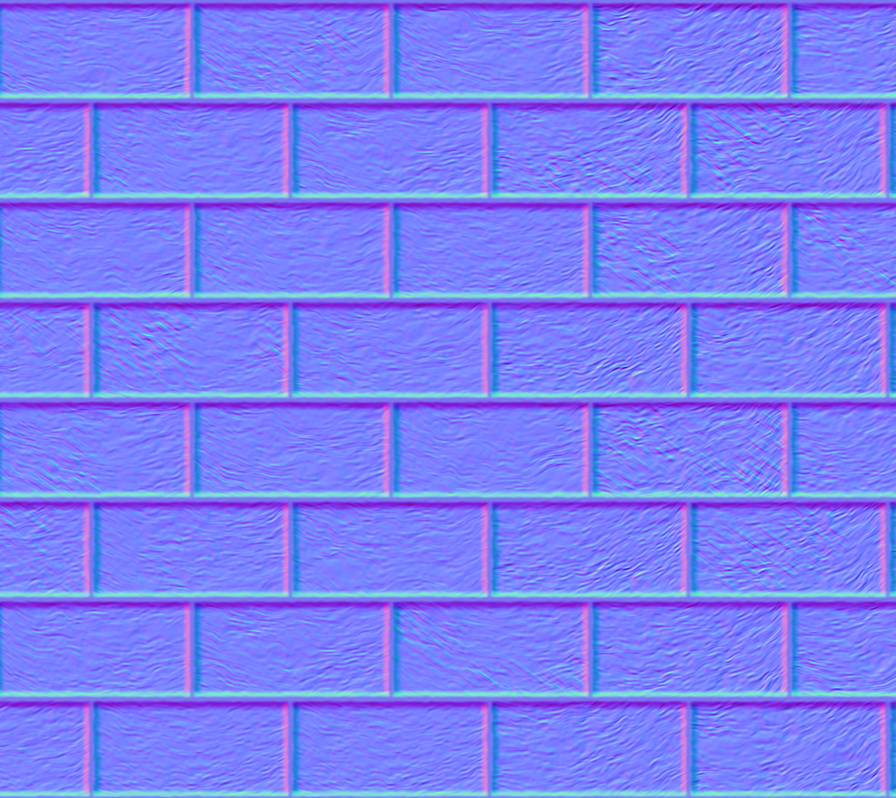
This texture map is drawn by a WebGL 1 fragment shader. Its source:

```glsl
precision highp float;

uniform vec2 u_resolution;

#define ROWS 8.0
#define BRICKS_ACROSS 4.5
#define BRICK_ASPECT 2.0
#define JOINT_SHIFT vec2(0.070, -0.007)
#define ODD_ROW_SHIFT 0.012
#define BEVEL_TILT vec2(0.72, 0.78)
#define GRAIN_HEIGHT 0.0118
#define SCRATCH_HEIGHT 0.009
#define SCRATCHED_SHARE 0.3
#define COARSE_START 5.5
#define GRAIN_STEP 0.009

float hash(vec2 p) {
  return fract(sin(dot(p, vec2(127.1, 311.7))) * 43758.545);
}

float noise(vec2 p) {
  vec2 cell = floor(p);
  vec2 f = fract(p);
  f = f * f * (3.0 - 2.0 * f);
  float low = mix(hash(cell), hash(cell + vec2(1.0, 0.0)), f.x);
  float high = mix(hash(cell + vec2(0.0, 1.0)), hash(cell + 1.0), f.x);
  return mix(low, high, f.y);
}

// Short curved trowel strokes, with diagonal scratches on some bricks
float grainHeight(vec2 p, float seed, float coarse) {
  vec2 offset = vec2(seed * 37.0, seed * 61.0);
  vec2 c = p - vec2(1.0, 0.5);
  float tilt = mix(-0.04, 0.3, coarse) + 0.16 * (seed - 0.5);
  float warp = 0.11 * noise(p * vec2(2.6, 3.2) + offset)
             + 0.04 * noise(p * 9.0 + offset);
  float across = c.y + tilt * c.x + 0.2 * c.x * c.x + warp;
  vec2 stroke = vec2(c.x - tilt * c.y, across);
  float strokes = 0.7 * noise(stroke * vec2(6.5, 19.0) + offset)
                + 0.7 * noise(stroke * vec2(12.0, 36.0) + offset + 9.0)
                + 0.3 * noise(p * 25.0 + offset);
  float depth = mix(0.8, 1.1, coarse) * (0.6 + 0.8 * noise(p * 4.0 + offset));

  vec2 diagonal = vec2(c.x + 0.7 * c.y, c.y - 0.7 * c.x);
  float scratch = smoothstep(0.3, 0.95, noise(diagonal * vec2(6.0, 20.0) + offset));
  float patchMask = smoothstep(0.35, 0.7, noise(p * 1.6 + offset + 4.0));
  patchMask *= step(1.0 - SCRATCHED_SHARE, fract(seed * 7.3));

  return GRAIN_HEIGHT * strokes * depth - SCRATCH_HEIGHT * scratch * patchMask;
}

// Band of slope beside a joint, with a faint tail on the brick face
float bevel(float d, float reach) {
  float band = 1.0 - smoothstep(0.045, reach, d);
  float tail = 0.07 * exp(-max(d, 0.0) * 9.0);
  return smoothstep(0.002, 0.044, d) * mix(tail, 1.0, band);
}

void main() {
  // Units are one row high, y runs downward
  vec2 uv = gl_FragCoord.xy / u_resolution;
  vec2 p = vec2(uv.x * BRICKS_ACROSS * BRICK_ASPECT, (1.0 - uv.y) * ROWS);
  p += JOINT_SHIFT;

  // Running bond
  float row = floor(p.y);
  float shift = mod(row, 2.0) * (0.5 * BRICK_ASPECT + ODD_ROW_SHIFT);
  float column = floor((p.x + shift) / BRICK_ASPECT);
  vec2 local = vec2(p.x + shift - column * BRICK_ASPECT, p.y - row);
  float seed = hash(vec2(column, row) + 3.0);
  float centerX = (column + 0.5) * BRICK_ASPECT - shift;
  float coarse = step(COARSE_START, centerX);

  // Slightly worn edges
  float wear = 0.022 * (noise(p * 17.0) - 0.5) + 0.012 * (noise(p * 6.0) - 0.5);
  float left = local.x;
  float right = BRICK_ASPECT - local.x;
  float top = local.y;
  float bottom = 1.0 - local.y;
  float sideGap = min(left, right);
  float rowGap = min(top, bottom);

  // Bevels facing the four joints
  vec2 slope;
  slope.x = bevel(right + wear, 0.105) - bevel(left + wear, 0.12);
  slope.y = bevel(bottom + wear * 0.6, 0.1) - bevel(top + wear * 0.5, 0.13);
  slope.x *= smoothstep(0.01, 0.1, rowGap);
  slope.y *= mix(0.65, 1.0, smoothstep(0.0, 0.06, sideGap));
  slope *= BEVEL_TILT;

  // Surface relief inside each brick
  float h = grainHeight(local, seed, coarse);
  float hx = grainHeight(local + vec2(GRAIN_STEP, 0.0), seed, coarse);
  float hy = grainHeight(local + vec2(0.0, GRAIN_STEP), seed, coarse);
  vec2 relief = -vec2(hx - h, hy - h) / GRAIN_STEP;
  float face = smoothstep(0.02, 0.12, min(sideGap, rowGap));
  slope += relief * mix(0.25, 1.0, face) + vec2(-0.035, 0.01) * face;

  // Pack the surface direction as colour, with dimmer joint floors
  slope /= max(1.0, length(slope) / 0.92);
  vec3 normal = vec3(slope, sqrt(1.0 - dot(slope, slope)));
  vec3 color = normal * 0.5 + 0.5;
  float joint = 1.0 - smoothstep(0.004, 0.032, min(sideGap, rowGap));
  color = mix(color, vec3(0.47, 0.45, 0.87), joint * 0.55);
  gl_FragColor = vec4(color, 1.0);
}
```
